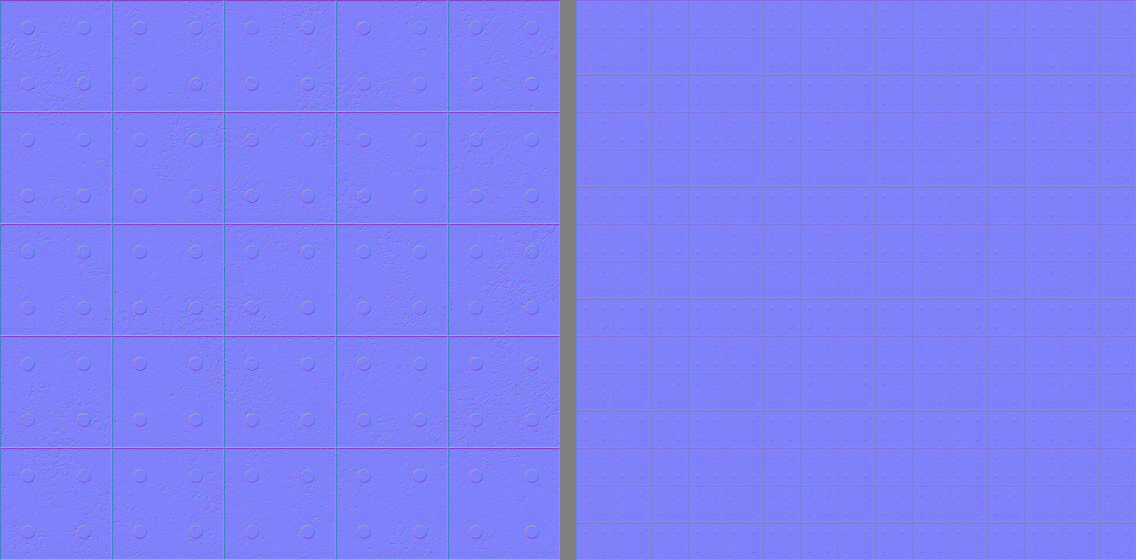
Left: one tile. Right: repeated 3 by 3.
Give the GLSL for this texture map, as a WebGL 1 fragment shader.

```glsl
precision highp float;
uniform vec2 u_resolution;

#define PANELS 5.0
#define SEAM_HALF_WIDTH 0.0022
#define SEAM_DEPTH 0.0008
#define RIVET_RADIUS 0.0113
#define RIVET_DEPTH 0.00055
#define CHIP_DEPTH 0.00016
#define FLAKE_HEIGHT 0.00022
#define CRACK_DEPTH 0.00016
#define GRAIN_HEIGHT 0.00009
#define WEAR 0.65
#define SAMPLE_STEP 0.0007
#define ROUGHNESS 9.0

float hash(vec2 p, float seed) {
  vec3 q = fract(p.xyx * 0.1031 + seed * 0.137);
  q += dot(q, q.yzx + 33.33);
  return fract((q.x + q.y) * q.z);
}

float cornerRamp(vec2 cell, vec2 offset, float period, float seed) {
  float angle = 6.28318 * hash(mod(cell, period), seed);
  return dot(vec2(cos(angle), sin(angle)), offset);
}

// Gradient noise that wraps after a whole number of cells, about -1 to 1
float noise(vec2 uv, float period, float seed) {
  vec2 p = uv * period;
  vec2 cell = floor(p);
  vec2 f = p - cell;
  vec2 w = f * f * f * (f * (f * 6.0 - 15.0) + 10.0);
  vec2 e = vec2(1.0, 0.0);
  float low = mix(cornerRamp(cell, f, period, seed),
                  cornerRamp(cell + e.xy, f - e.xy, period, seed), w.x);
  float high = mix(cornerRamp(cell + e.yx, f - e.yx, period, seed),
                   cornerRamp(cell + e.xx, f - e.xx, period, seed), w.x);
  return 1.4 * mix(low, high, w.y);
}

// Thin grooves between panels, with ragged chipped borders
float seamHeight(vec2 uv, float ragged) {
  vec2 toSeam = (0.5 - abs(fract(uv * PANELS) - 0.5)) / PANELS;
  float d = min(toSeam.x, toSeam.y);
  float groove = 1.0 - smoothstep(0.0, SEAM_HALF_WIDTH, d);
  float chip = 1.0 - smoothstep(-0.0006, 0.0006, d - 0.0028 - 0.005 * ragged);
  return -SEAM_DEPTH * groove - CHIP_DEPTH * chip;
}

// Sunken discs, two by two in each panel, each with its own worn halo
float rivetHeight(vec2 uv, float ragged) {
  float count = 2.0 * PANELS;
  vec2 cell = mod(floor(uv * count), count);
  vec2 p = (fract(uv * count) - 0.5) / count;
  float disc = 1.0 - smoothstep(-0.0008, 0.0008, length(p) - RIVET_RADIUS);
  vec2 shift = 0.004 * (vec2(hash(cell, 1.0), hash(cell, 2.0)) - 0.5);
  float edge = length(p - shift) - RIVET_RADIUS - 0.0005 - 0.003 * ragged;
  float halo = 1.0 - smoothstep(-0.0007, 0.0007, edge);
  return -RIVET_DEPTH * disc - CHIP_DEPTH * 1.4 * hash(cell, 3.0) * halo;
}

// Dense small flakes, ragged crust rims, fine cracks and grain
float surfaceHeight(vec2 uv, float wear, float crackMask, float ragged) {
  float fine = noise(uv, 230.0, 5.0);
  float blister = 0.75 * noise(uv, 128.0, 4.0) + 0.55 * fine;
  float level = 0.5 - WEAR * wear;
  float flakes = smoothstep(level, level + 0.16, blister);
  float body = noise(uv, 38.0, 13.0) + 0.45 * ragged + 0.2 * fine;
  float rim = 0.55 - 0.5 * wear;
  float crust = smoothstep(rim, rim + 0.1, body);
  float vein = abs(noise(uv, 17.0, 6.0) + 0.22 * ragged);
  float crack = crackMask * (1.0 - smoothstep(0.0, 0.035, vein));
  return FLAKE_HEIGHT * (flakes + 0.5 * crust) - CRACK_DEPTH * crack
       + GRAIN_HEIGHT * (fine + ragged);
}

float height(vec2 uv, float wear, float crackMask) {
  float ragged = noise(uv, 90.0, 8.0);
  return seamHeight(uv, ragged) + rivetHeight(uv, ragged)
       + surfaceHeight(uv, wear, crackMask, ragged);
}

void main() {
  vec2 uv = gl_FragCoord.xy / u_resolution;

  // Broad patches decide where the metal is worn
  float wear = 0.5 * noise(uv, 6.0, 9.0) + 0.5 * noise(uv, 15.0, 10.0)
             + 0.35 * noise(uv, 34.0, 11.0);
  wear = clamp(wear, -0.4, 0.6);
  float crackMask = smoothstep(0.0, 0.3, noise(uv, 11.0, 12.0));

  // Central differences; green grows downwards
  vec2 e = vec2(SAMPLE_STEP, 0.0);
  vec2 slope = vec2(
    height(uv + e.xy, wear, crackMask) - height(uv - e.xy, wear, crackMask),
    height(uv + e.yx, wear, crackMask) - height(uv - e.yx, wear, crackMask)
  ) / (2.0 * SAMPLE_STEP);

  // Steep relief loses more blue, as if finer bumps were averaged
  float steepness = dot(slope, slope);
  vec2 tilt = vec2(-slope.x, slope.y) * inversesqrt(1.0 + steepness);
  float facing = 0.97 * inversesqrt(1.0 + ROUGHNESS * steepness);
  gl_FragColor = vec4(0.5 + 0.5 * vec3(tilt, facing), 1.0);
}
```
